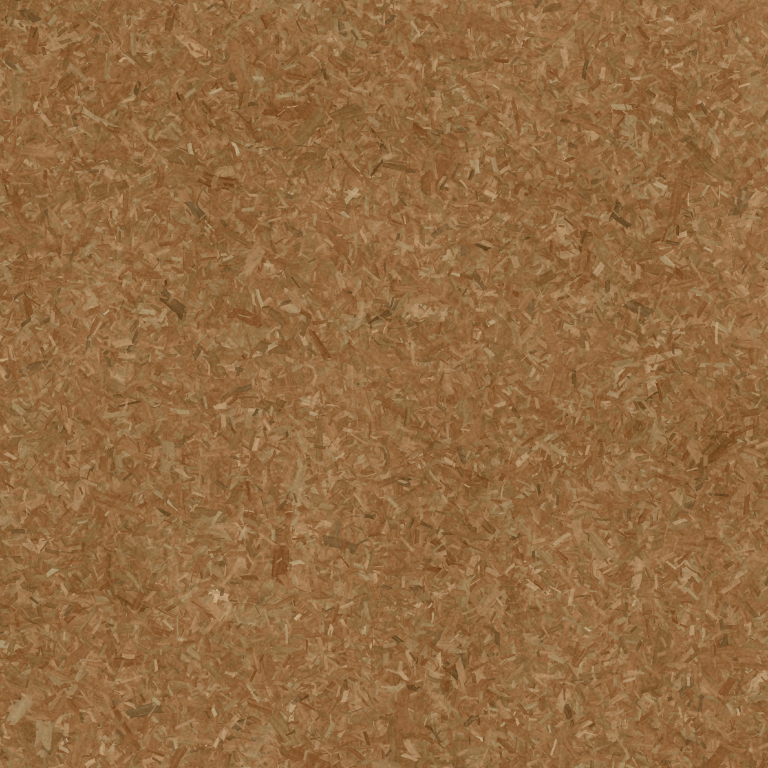
This texture is drawn by a Shadertoy shader. Its source:

```glsl
// Pressed particle board: overlapping wood chips and slivers with fibrous grain.
#define LAYERS 20
#define LARGE_CELL 0.058
#define SMALL_CELL 0.014
#define GRAIN 0.10
#define SPECKLE 0.055
#define DARK_WOOD vec3(0.505, 0.310, 0.150)
#define MID_WOOD vec3(0.600, 0.418, 0.248)
#define PALE_WOOD vec3(0.735, 0.610, 0.460)
#define BARK vec3(0.400, 0.285, 0.150)
#define OLIVE_SHIFT vec3(-0.035, 0.008, 0.008)

vec4 hash4(vec3 p) {
    vec4 q = fract(p.xyzx * vec4(0.1031, 0.1030, 0.0973, 0.1099));
    q += dot(q, q.wzxy + 33.33);
    return fract((q.xxyz + q.yzzw) * q.zywx);
}

float noise(vec2 p) {
    vec2 cell = floor(p), f = fract(p);
    f = f * f * (3.0 - 2.0 * f);
    float bottom = mix(hash4(vec3(cell, 5.0)).x, hash4(vec3(cell + vec2(1, 0), 5.0)).x, f.x);
    float top = mix(hash4(vec3(cell + vec2(0, 1), 5.0)).x, hash4(vec3(cell + vec2(1, 1), 5.0)).x, f.x);
    return mix(bottom, top, f.y);
}

// Wood tone from dark (0) through mid (0.5) to pale (1)
vec3 woodColor(float tone, float kind) {
    vec3 wood = tone < 0.5 ? mix(DARK_WOOD, MID_WOOD, tone * 2.0)
                           : mix(MID_WOOD, PALE_WOOD, tone * 2.0 - 1.0);
    wood += OLIVE_SHIFT * smoothstep(0.55, 0.75, kind);
    return kind > 0.975 ? mix(BARK, wood, 0.25) : wood;
}

// Paints one jittered chip per grid cell over the colour below
vec3 addChips(vec3 color, vec2 uv, float layer, float fineness, float pixel) {
    float size = LARGE_CELL * pow(SMALL_CELL / LARGE_CELL, fineness);
    vec2 home = floor(uv / size);
    for (int j = -1; j <= 1; j++)
    for (int i = -1; i <= 1; i++) {
        vec2 cell = home + vec2(i, j);
        vec4 place = hash4(vec3(cell + 50.0, layer * 7.0 + 3.0));
        if (place.w > mix(0.28, 0.75, fineness)) continue;
        vec4 shape = hash4(vec3(cell + 90.0, layer * 11.0 + 41.0));
        vec4 look = hash4(vec3(cell + 130.0, layer * 13.0 + 77.0));

        // Chip frame: x runs along the fibres
        float angle = place.z * 6.2832;
        vec2 axis = vec2(cos(angle), sin(angle));
        vec2 d = uv - (cell + place.xy) * size;
        vec2 q = vec2(dot(d, axis), dot(d, vec2(-axis.y, axis.x)));
        float halfLength = size * mix(0.3, 0.75, shape.x);
        float halfWidth = halfLength * mix(0.07, 0.38, shape.y);
        q.y += (shape.z - 0.5) * 0.2 * q.x * q.x / halfLength;
        q.x += (shape.w - 0.5) * 1.4 * q.y;
        if (abs(q.x) > halfLength * 1.1 || abs(q.y) > halfWidth * 1.4 + pixel) continue;

        // Splintered ends and uneven sides
        vec2 seed = look.xy * 300.0;
        float splinter = noise(vec2(q.y * 330.0, sign(q.x) * 9.0) + seed);
        float side = noise(vec2(q.x * 110.0, sign(q.y) * 7.0) + seed.yx);
        float edge = max(abs(q.x) - halfLength * (1.0 - 0.25 * splinter),
                         abs(q.y) - halfWidth * (0.75 + 0.5 * side));
        float mask = 1.0 - smoothstep(-0.6 * pixel, 0.6 * pixel, edge);

        // Tone, fibres and a faint shaded rim
        float tone = 0.5 * (look.x + look.y);
        tone = mix(tone * 0.72, tone, smoothstep(0.0, 0.5, fineness));
        tone += 0.3 * step(0.94, look.w) * fineness;
        vec3 wood = woodColor(clamp(tone, 0.0, 1.05), look.z);
        float fibre = noise(vec2(q.x * 22.0, q.y * 300.0) + seed) - 0.5;
        fibre += 0.6 * (noise(vec2(q.x * 60.0, q.y * 520.0) + seed.yx) - 0.5);
        wood += GRAIN * (0.4 + 0.8 * shape.z) * fibre * vec3(1.0, 1.05, 1.0);
        wood -= 0.025 * smoothstep(-0.0025, 0.0, edge);
        float opacity = mix(0.55, 1.0, fract(look.w * 7.0 + shape.x));
        color = mix(color, wood, mask * opacity);
    }
    return color;
}

void mainImage(out vec4 fragColor, in vec2 fragCoord) {
    vec2 uv = fragCoord / iResolution.y;
    float pixel = 1.0 / iResolution.y;

    // Fine dust bed
    vec3 color = woodColor(0.2 + 0.6 * noise(uv * 130.0), noise(uv * 60.0 + 40.0));

    // Repeated passes from large flakes to small slivers
    for (int n = 0; n < LAYERS; n++) {
        float fineness = mod(float(n), 4.0) / 3.0;
        color = addChips(color, uv, float(n), fineness, pixel);
    }

    // Surface speckle and broad drift in tone
    color += SPECKLE * (noise(uv * 420.0) - 0.5);
    color += 0.04 * (noise(uv * 7.0 + 20.0) - 0.5);
    fragColor = vec4(clamp(color, 0.0, 1.0), 1.0);
}
```
